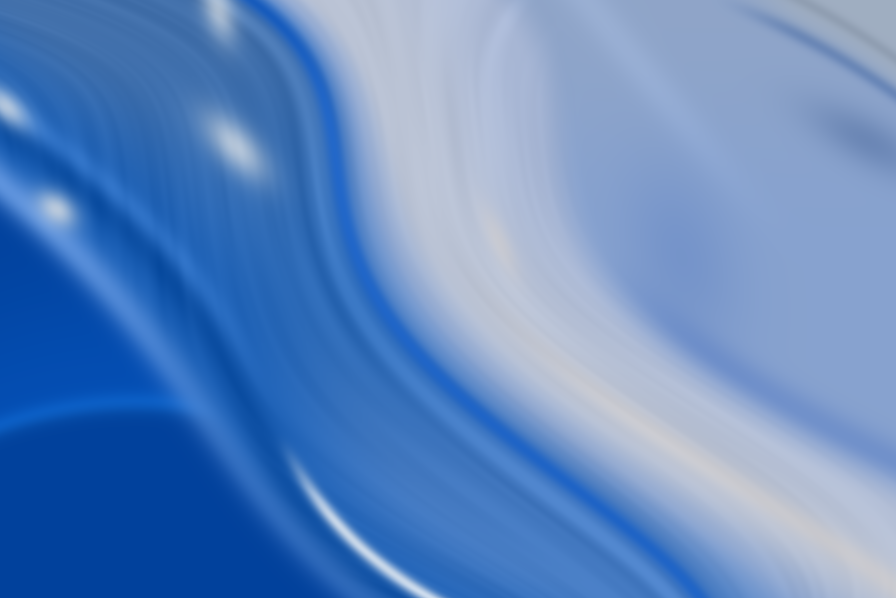
Give the GLSL for this background, as a Shadertoy shader.

```glsl
// Flowing silk folds in blue and pearl, running from upper left to lower right.
// Smooth curves x = f(y) split the canvas; each region gets a gradient, then
// glowing creases, soft highlights and stretched value noise are laid on top.

#define DEEP_BLUE  vec3(0.005, 0.255, 0.61)
#define ROYAL_BLUE vec3(0.10, 0.37, 0.71)
#define STEEL_BLUE vec3(0.26, 0.44, 0.67)
#define SOFT_BLUE  vec3(0.27, 0.48, 0.76)
#define PERIWINKLE vec3(0.53, 0.635, 0.81)
#define PEARL      vec3(0.725, 0.76, 0.83)
#define CREAM      vec3(0.83, 0.81, 0.80)
#define GRAIN      0.035

float hash(vec2 p) {
    vec3 q = fract(vec3(p.xyx) * 0.1031);
    q += dot(q, q.yzx + 33.33);
    return fract((q.x + q.y) * q.z);
}

float noise(vec2 p) {
    vec2 i = floor(p), f = fract(p);
    f = f * f * (3.0 - 2.0 * f);
    return mix(mix(hash(i), hash(i + vec2(1, 0)), f.x),
               mix(hash(i + vec2(0, 1)), hash(i + vec2(1, 1)), f.x), f.y);
}

// Quartic through five evenly spaced heights, by Newton differences
float curve(float y, float a, vec4 b) {
    float s = 4.0 * y;
    vec4 d1 = b - vec4(a, b.xyz);
    vec3 d2 = d1.yzw - d1.xyz;
    vec2 d3 = d2.yz - d2.xy;
    float d4 = d3.y - d3.x;
    return a + s * (d1.x + (s - 1.0) / 2.0 * (d2.x
             + (s - 2.0) / 3.0 * (d3.x + (s - 3.0) / 4.0 * d4)));
}

// Signed distance to a curve, positive on its right side
float side(vec2 p, float a, vec4 b) {
    float e = 0.01;
    float slope = (curve(p.y + e, a, b) - curve(p.y - e, a, b)) / (2.0 * e);
    return (p.x - curve(p.y, a, b)) / sqrt(1.0 + slope * slope);
}

float ridge(float d, float width) {
    return exp(-d * d / (width * width));
}

// Elliptical glow stretched along a direction
float spot(vec2 p, vec2 centre, vec2 along, vec2 size) {
    vec2 n = normalize(along), q = p - centre;
    q = vec2(dot(q, n), dot(q, vec2(-n.y, n.x))) / size;
    return exp(-dot(q, q));
}

void mainImage(out vec4 fragColor, in vec2 fragCoord) {
    // Height units, y running downwards
    vec2 p = vec2(fragCoord.x, iResolution.y - fragCoord.y) / iResolution.y;
    float y = p.y;

    // Folds from left to right
    float rim    = side(p, -0.45, vec4(-0.07, 0.195, 0.38, 0.605));
    float fold   = side(p, -0.25, vec4(0.107, 0.35, 0.48, 0.72));
    vec4 creaseX = vec4(0.559, 0.631, 0.875, 1.17);
    vec4 bandX   = vec4(0.652, 0.766, 1.055, 1.445);
    vec4 shoreX  = vec4(0.935, 1.035, 1.377, 1.90);
    float crease = side(p, 0.42, creaseX);
    float band   = side(p, 0.517, bandX);
    float shore  = side(p, 0.86, shoreX);
    float left   = curve(y, 0.42, creaseX);
    float across = (p.x - left) / (curve(y, 0.517, bandX) - left);

    // Deep corner with a faint arched fold
    float arch = y - 0.675 - 0.75 * (p.x - 0.23) * (p.x - 0.23);
    vec3 deep = DEEP_BLUE + vec3(0.01, 0.05, 0.09) * ridge(min(arch, 0.0), 0.22)
              * smoothstep(0.02, -0.01, arch);
    deep += vec3(0.03, 0.07, 0.08) * ridge(arch, 0.02);

    // Blue slope between the rim and the crease
    vec3 slope = mix(STEEL_BLUE, vec3(0.18, 0.42, 0.72), smoothstep(0.0, 0.5, y));
    slope = mix(slope, SOFT_BLUE, smoothstep(0.5, 0.85, y));
    slope = mix(ROYAL_BLUE, slope, smoothstep(-0.04, 0.16, fold));
    vec3 col = mix(deep, slope, smoothstep(-0.03, 0.03, rim));

    // Pearl band, rising from the crease
    vec3 pearl = mix(PEARL, vec3(0.66, 0.72, 0.84), smoothstep(0.04, 0.26, band));
    vec3 rise = mix(SOFT_BLUE, PERIWINKLE, smoothstep(0.0, 0.65, across));
    col = mix(col, rise, smoothstep(-0.015, 0.02, crease));
    col = mix(col, pearl, smoothstep(0.4, 1.15, across));

    // Periwinkle field beyond the shore
    vec3 field = mix(vec3(0.56, 0.645, 0.785), PERIWINKLE, smoothstep(0.0, 0.4, y));
    field -= vec3(0.07, 0.055, 0.02) * spot(p, vec2(1.14, 0.43), vec2(0.3, 1), vec2(0.16, 0.09));
    field -= vec3(0.09, 0.07, 0.02) * ridge(shore - 0.035, 0.035) * smoothstep(0.4, 0.65, y);
    field += 0.04 * ridge(p.x - 0.98 - 0.8 * y, 0.04) * smoothstep(0.45, 0.1, y);
    col = mix(col, field, smoothstep(-0.04, 0.035, shore));

    // Dark strokes and a grey sheen in the upper right
    float stroke = y - 0.35 * (p.x - 1.2) - 0.6 * (p.x - 1.2) * (p.x - 1.2);
    float corner = smoothstep(1.18, 1.35, p.x);
    col = mix(col, vec3(0.64, 0.69, 0.75), 0.8 * corner * smoothstep(0.02, -0.06, stroke));
    col -= vec3(0.15, 0.12, 0.07) * corner * ridge(stroke, 0.014);
    col -= 0.06 * corner * ridge(stroke + 0.06, 0.012);
    col -= vec3(0.12, 0.11, 0.09) * spot(p, vec2(1.45, 0.235), vec2(1, 0.55), vec2(0.11, 0.04));

    // Creases and lit lines
    col = mix(col, vec3(0.09, 0.37, 0.77), 0.85 * ridge(crease, 0.014));
    col += 0.055 * ridge(crease + 0.035, 0.014) - 0.03 * ridge(crease + 0.06, 0.014);
    col = mix(col, CREAM, 0.6 * ridge(band - 0.045, 0.022) * smoothstep(0.4, 0.75, y));
    col = mix(col, vec3(0.42, 0.62, 0.9), mix(0.85, 0.4, smoothstep(0.3, 0.8, y)) * ridge(rim, 0.03));
    col += 0.09 * ridge(fold, 0.02) * smoothstep(0.75, 0.4, y);
    col -= vec3(0.06, 0.07, 0.08) * ridge(fold + 0.03, 0.03);
    col = mix(col, vec3(0.78, 0.84, 0.91), smoothstep(0.72, 0.88, y) * ridge(fold, 0.012));

    // Soft highlights
    float shine = 0.8 * spot(p, vec2(0.395, 0.245), vec2(0.7, 0.75), vec2(0.07, 0.032));
    shine += 0.75 * spot(p, vec2(0.365, 0.015), vec2(0.3, 1), vec2(0.055, 0.025));
    shine += 0.85 * spot(p, vec2(0.095, 0.35), vec2(1, 0.8), vec2(0.037, 0.026));
    shine += 0.8 * spot(p, vec2(0.01, 0.178), vec2(1, 0.9), vec2(0.045, 0.022));
    col = mix(col, vec3(0.82, 0.85, 0.88), min(shine, 1.0));
    col = mix(col, CREAM, 0.55 * spot(p, vec2(0.835, 0.405), vec2(0.45, 1), vec2(0.065, 0.018)));

    // Fine striations following the flow
    float strands = noise(vec2(crease * 45.0, y * 4.0)) + 0.5 * noise(vec2(crease * 110.0, y * 6.0));
    col += GRAIN * (strands - 0.75) * smoothstep(0.06, -0.04, shore) * smoothstep(-0.02, 0.08, rim);
    fragColor = vec4(clamp(col, 0.0, 1.0), 1.0);
}
```
